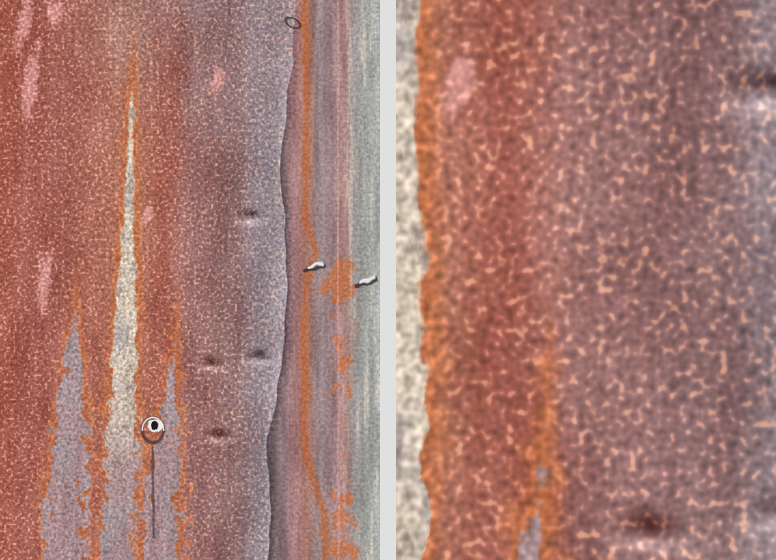
Left: the whole. Right: its middle third, enlarged.
Reproduce this texture procedurally as a WebGL 2 fragment shader.

```glsl
#version 300 es
precision highp float;
uniform vec2 u_resolution;
out vec4 fragColor;

#define GRAIN 0.30
#define MOTTLE 0.13
#define HALO 0.017
#define RAGGED 0.034
#define ORANGE vec3(.77, .45, .29)
#define CREAM vec3(.83, .77, .70)
#define MAUVE vec3(.66, .54, .55)
#define PINK vec3(.86, .61, .59)
#define STEEL vec3(.62, .58, .60)
#define DARK vec3(.25, .20, .22)

// Column colours, left to right; overlap edge, bottom to top
const vec3 LEFT[10] = vec3[](
  vec3(.64,.36,.30), vec3(.64,.37,.33), vec3(.65,.39,.35), vec3(.68,.42,.36), vec3(.71,.47,.39),
  vec3(.65,.38,.33), vec3(.60,.43,.42), vec3(.57,.43,.43), vec3(.58,.53,.56), vec3(.66,.61,.64));
const vec3 RIGHT[10] = vec3[](
  vec3(.50,.44,.46), vec3(.58,.48,.50), vec3(.65,.48,.48), vec3(.66,.48,.43), vec3(.59,.51,.52),
  vec3(.61,.51,.52), vec3(.67,.53,.51), vec3(.63,.61,.60), vec3(.63,.64,.62), vec3(.67,.68,.66));
const float EDGE[11] = float[](.478,.484,.476,.495,.508,.513,.508,.500,.511,.522,.527);
// Peeled spears: foot, lean, tip height, growth
const vec4 SPEARS[3] = vec4[](vec4(.213,.027,.87,.042), vec4(.118,.035,.46,.13), vec4(.285,.07,.4,.1));
// Scuffs: centre, half size
const vec4 SCUFFS[6] = vec4[](vec4(.055,.85,.016,.08), vec4(.04,.96,.014,.06), vec4(.1,.975,.018,.03),
  vec4(.39,.855,.013,.03), vec4(.078,.5,.014,.06), vec4(.265,.62,.008,.025));
const vec2 DENTS[4] = vec2[](vec2(.378,.355), vec2(.462,.365), vec2(.447,.617), vec2(.39,.225));

vec2 gradient(vec2 c) {
  vec3 h = fract(c.xyx * vec3(.1031, .1030, .0973));
  h += dot(h, h.yzx + 33.33);
  float a = 6.2832 * fract((h.x + h.y) * h.z);
  return vec2(cos(a), sin(a));
}
float noise(vec2 p) {
  vec2 i = floor(p), f = p - i, u = f * f * (3. - 2. * f), e = vec2(1, 0);
  return mix(mix(dot(gradient(i), f), dot(gradient(i + e), f - e), u.x),
    mix(dot(gradient(i + e.yx), f - e.yx), dot(gradient(i + 1.), f - 1.), u.x), u.y);
}
float fbm(vec2 p) {
  float sum = 0., amp = .6;
  for (int i = 0; i < 5; i++, amp *= .55) { sum += amp * noise(p); p = p * 2.03 + 17.3; }
  return sum;
}
vec3 ramp(vec3 c[10], float t) {
  t = clamp(t, 0., 8.99);
  int i = int(t);
  return mix(c[i], c[i + 1], smoothstep(0., 1., fract(t)));
}
float segment(vec2 p, vec2 a, vec2 b) {
  vec2 d = b - a;
  return length(p - a - d * clamp(dot(p - a, d) / dot(d, d), 0., 1.));
}
float blob(vec2 p, vec2 size) { p /= size; return exp(-dot(p, p)); }

void main() {
  vec2 p = gl_FragCoord.xy / u_resolution.y;
  float px = 1. / u_resolution.y;
  float cloud = fbm(p * vec2(14, 8)), streak = fbm(p * vec2(60, 5) + 9.), flake = fbm(p * vec2(45, 32) + 4.);
  float grain = noise(p * 165.) + .8 * noise(p * 260. + 40.);

  // Left sheet: rust columns, greyer at the top
  vec3 left = ramp(LEFT, (p.x + .012 * cloud) / .0586);
  left = mix(left, vec3(.58,.49,.50), .55 * smoothstep(.68, 1.05, p.y + .2 * cloud) * smoothstep(.05, .3, p.x));
  left = mix(left, vec3(.80,.59,.48), .55 * smoothstep(.15, .6, grain + .4 * flake));
  left += MOTTLE * (cloud + .6 * streak);

  // Peeled spears with orange borders
  for (int i = 0; i < 3; i++) {
    vec4 s = SPEARS[i];
    float depth = s.z - p.y;
    float d = min(s.w * max(depth, 0.), .035) + .15 * min(depth, 0.) - abs(p.x - s.x - s.y * p.y);
    d += RAGGED * (flake + .5 * streak) * (.25 + smoothstep(.55, .1, p.y));
    vec3 bare = i == 0 ? mix(MAUVE, CREAM, smoothstep(.08, .32, p.y + .2 * cloud)) : MAUVE;
    bare = mix(bare, STEEL, smoothstep(-.05, .3, cloud) * .6) + .12 * streak;
    bare = mix(bare, vec3(.53,.46,.44), .6 * smoothstep(.15, .4, flake));
    left = mix(left, ORANGE + .14 * flake, .8 * smoothstep(-HALO, -.002, d));
    left = mix(left, bare, smoothstep(-.001 - px, .002 + px, d));
  }

  // Pink scuffs and small dents
  for (int i = 0; i < 6; i++) {
    vec4 s = SCUFFS[i];
    vec2 q = p - s.xy + vec2(.012 * cloud - .12 * (p.y - s.y), 0);
    float b = blob(q, s.zw);
    left = mix(left, PINK, .85 * smoothstep(.25, .75, b + .7 * flake + .15 * grain) * sqrt(b));
  }
  for (int i = 0; i < 4; i++) {
    vec2 q = p - DENTS[i] + .01 * cloud;
    left += .22 * blob(q + vec2(0, .012), vec2(.022, .008)) - .28 * blob(q, vec2(.016, .009));
  }

  // Right sheet: streaks, winding rust line and patches
  vec3 right = ramp(RIGHT, (p.x - .482 + .007 * cloud) / .0221) + .2 * streak + .08 * cloud;
  float lineX = .545 + .018 * blob(vec2(p.y - .55, 0), vec2(.035)) + .035 * smoothstep(.25, .02, p.y) + .012 * cloud;
  right = mix(right, ORANGE - .05, .75 * smoothstep(.011, .002, abs(p.x - lineX) + .008 * flake));
  float patches = blob(p - vec2(.605, .5), vec2(.035, .055)) + .8 * blob(p - vec2(.61, .34), vec2(.02, .09))
    + .7 * blob(p - vec2(.61, .06), vec2(.04, .1));
  right = mix(right, ORANGE + .06 * cloud, .8 * smoothstep(.45, .7, patches + 1.2 * flake));
  right = mix(right, PINK, .5 * smoothstep(.003, .001, abs(p.x - .604 - .004 * cloud)));
  right = mix(right, CREAM, .6 * smoothstep(.12, .3, streak) * smoothstep(.6, .64, p.x));

  // Overlap: bright folded rim and cast shadow
  float t = min(p.y, .999) * 10.;
  int k = int(t);
  float gap = p.x - mix(EDGE[k], EDGE[k + 1], smoothstep(0., 1., fract(t))) - .004 * noise(vec2(3, p.y * 22.));
  float spread = mix(.007, .015, smoothstep(.3, .1, p.y));
  right = mix(right, DARK, .72 * exp(-max(gap, 0.) / spread) * smoothstep(1., .72, p.y));
  left += .1 * exp(min(gap, 0.) / .006);
  vec3 color = mix(left, right, smoothstep(-px, px, gap));
  color *= 1. + GRAIN * grain * mix(1., .6, smoothstep(0., .02, gap));

  // Nail, wire loop, drip and top hook
  vec2 n = p - vec2(.276, .242);
  float drip = segment(p + vec2(.006 * cloud, 0), vec2(.272, .2), vec2(.274, .04));
  color = mix(color, DARK, .6 * smoothstep(.004, .001, drip + .003 * flake));
  float loop = abs(length((n + vec2(.003, .01)) * vec2(1, .85)) - .019);
  float hook = abs(length((p - vec2(.523, .959)) * mat2(.9, -.44, .8, 1.6)) - .014);
  color = mix(color, DARK, .75 * smoothstep(.0025 + px, .001, min(loop, hook)));
  color = mix(color, vec3(.88), smoothstep(.001 + px, 0., loop) * step(-.012, n.y));
  color = mix(color, vec3(.92), smoothstep(px, -px, length(n * vec2(.75, 1)) - .009 + .012 * flake));
  color = mix(color, DARK * .5, smoothstep(px, -px, length(n) - .005 + .01 * flake));

  // Torn slits with bright lips
  for (int i = 0; i < 2; i++) {
    vec2 q = p - vec2(.56, .523) - float(i) * vec2(.092, -.027) - vec2(0, .006 * noise(p * 70.));
    float slit = segment(q, vec2(-.015, -.006), vec2(.018, .005));
    float lip = segment(q, vec2(-.008, 0), vec2(.016, .007));
    color = mix(color, DARK, .9 * smoothstep(.004 + px, .002, slit));
    color = mix(color, vec3(.9), smoothstep(.0025 + px, .001, lip));
  }
  fragColor = vec4(clamp(color, 0., 1.), 1);
}
```
